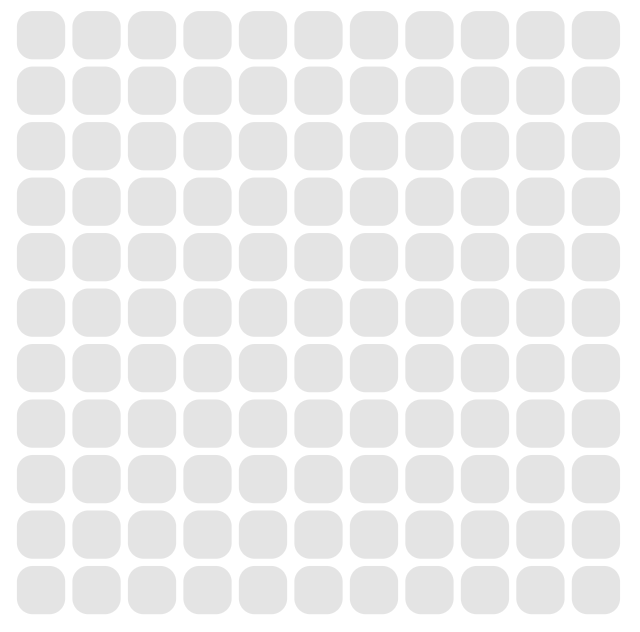
Write a Shadertoy shader that draws this pattern.

```glsl
// An 11 by 11 grid of flat pale grey rounded squares on white.
// Each pixel finds its nearest cell, clamped to the grid, and a rounded box
// distance gives the smooth edge. Lengths are fractions of the canvas height.

const vec3  BACKGROUND    = vec3(1.0);
const vec3  TILE_COLOUR   = vec3(0.896);
const vec2  GRID_CENTRE   = vec2(-0.0024, 0.0053); // offset from canvas centre
const float CELLS_ACROSS  = 11.0;
const float CELLS_DOWN    = 11.0;
const float PITCH         = 0.0878;
const float HALF_TILE     = 0.0382;
const float CORNER_RADIUS = 0.025;

// Signed distance to a square with rounded corners
float roundedSquare(vec2 p, float halfSide, float radius) {
    vec2 q = abs(p) - halfSide + radius;
    return length(max(q, 0.0)) + min(max(q.x, q.y), 0.0) - radius;
}

// Position relative to the centre of the nearest tile
vec2 nearestTile(vec2 p) {
    vec2 lastCell = 0.5 * (vec2(CELLS_ACROSS, CELLS_DOWN) - 1.0);
    vec2 cell = clamp(floor(p / PITCH + lastCell + 0.5) - lastCell, -lastCell, lastCell);
    return p - cell * PITCH;
}

void mainImage(out vec4 fragColor, in vec2 fragCoord) {
    float pixel = 1.0 / iResolution.y;
    vec2 p = (fragCoord - 0.5 * iResolution.xy) * pixel - GRID_CENTRE;

    // Tile coverage, softened over one pixel
    float d = roundedSquare(nearestTile(p), HALF_TILE, CORNER_RADIUS);
    float coverage = clamp(0.5 - d / pixel, 0.0, 1.0);

    fragColor = vec4(mix(BACKGROUND, TILE_COLOUR, coverage), 1.0);
}
```
